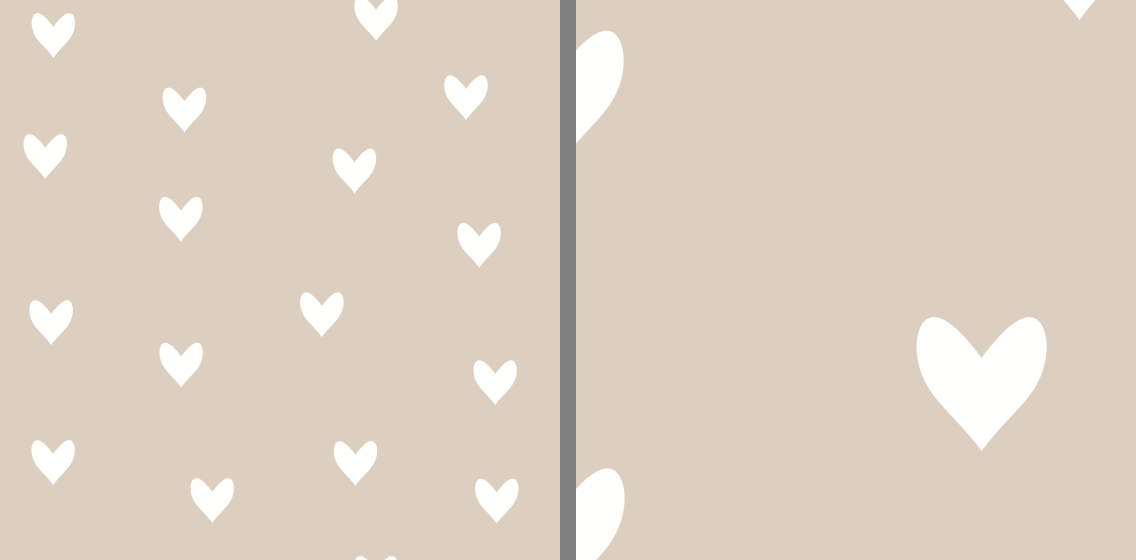
Left: the whole. Right: its middle third, enlarged.
Write a Shadertoy shader that draws this pattern.

```glsl
// Small white hearts scattered loosely over a flat warm beige ground.
// A staggered, jittered grid places the hearts; each one is an implicit
// curve whose value is divided by its gradient to give a smooth edge.

const vec3 BEIGE = vec3(0.867, 0.812, 0.749);
const vec3 WHITE = vec3(1.0, 1.0, 0.995);

const float GRID = 4.0;               // cells per canvas side
const float HEART_HALF_WIDTH = 0.0387;
const vec2 JITTER = vec2(0.21, 0.14); // largest shift, in cells

vec2 hash22(vec2 p) {
    vec3 q = fract(vec3(p.xyx) * vec3(0.1031, 0.1030, 0.0973));
    q += dot(q, q.yzx + 33.33);
    return fract((q.xx + q.yz) * q.zy);
}

// Approximate signed distance to a heart of half-width 1 centred on 0.
float heartDistance(vec2 p) {
    const float halfHeight = 0.717;
    float u = abs(p.x);
    float y = p.y + 1.025;

    // The spine rises outwards from the middle of the heart.
    float spine = halfHeight + u * (1.347 - 0.463 * u);
    float slope = 1.347 - 0.926 * u;
    float v = (y - spine) / halfHeight;

    float value = v * v + u * u * u * u - 1.0;
    vec2 gradient = vec2(4.0 * u * u * u - 2.0 * v * slope / halfHeight,
                         2.0 * v / halfHeight);
    return value / max(length(gradient), 0.001);
}

// Heart centre for a cell, in cell units; odd columns drop half a row.
vec2 heartCentre(vec2 cell) {
    float rowPhase = mix(0.8, 0.3, mod(cell.x, 2.0));
    vec2 shift = (hash22(mod(cell, GRID) + 7.0) * 2.0 - 1.0) * JITTER;
    return cell + vec2(0.5, rowPhase) + shift;
}

// Coverage of all hearts near a point, with edges one pixel wide.
float heartCoverage(vec2 uv, float pixel) {
    vec2 home = floor(uv * GRID);
    float coverage = 0.0;
    for (int j = -1; j <= 1; j++) {
        for (int i = -1; i <= 1; i++) {
            vec2 centre = heartCentre(home + vec2(i, j)) / GRID;
            vec2 local = (uv - centre) / HEART_HALF_WIDTH;
            float d = heartDistance(local) * HEART_HALF_WIDTH;
            coverage = max(coverage, 1.0 - smoothstep(-0.7 * pixel, 0.7 * pixel, d));
        }
    }
    return coverage;
}

void mainImage(out vec4 fragColor, in vec2 fragCoord) {
    float side = min(iResolution.x, iResolution.y);
    float hearts = heartCoverage(fragCoord / side, 1.0 / side);
    fragColor = vec4(mix(BEIGE, WHITE, hearts), 1.0);
}
```
